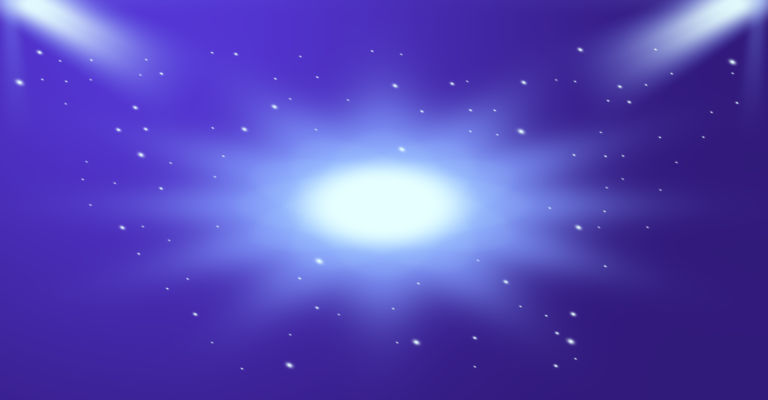
This background is drawn by a Shadertoy shader. Its source:

```glsl
// Violet stage backdrop: a petalled burst of light, two corner spotlights and scattered sparkles.

const float PI = 3.14159265;
const vec3 VIOLET = vec3(0.33, 0.21, 0.83);
const vec3 NAVY = vec3(0.19, 0.10, 0.48);
const vec3 SKY = vec3(0.51, 0.62, 1.0);
const vec3 ICE = vec3(0.72, 0.91, 1.0);
const vec3 WHITE = vec3(0.90, 1.0, 1.0);

// Hash without sine: two values in 0..1 from a cell.
vec2 hash2(vec2 cell) {
    vec3 h = fract(cell.xyx * vec3(0.1031, 0.1030, 0.0973));
    h += dot(h, h.yzx + 33.33);
    return fract((h.xx + h.yz) * h.zy);
}

vec2 rotate(vec2 p, float angle) {
    float c = cos(angle), s = sin(angle);
    return vec2(c * p.x + s * p.y, c * p.y - s * p.x);
}

// Six crossed ellipses make twelve petals: x = soft rays, y = inner leaves.
vec2 petals(vec2 q, vec2 raySize, vec2 leafSize) {
    vec2 sum = vec2(0.0);
    for (int i = 0; i < 6; i++) {
        vec2 r = rotate(q, float(i) * PI / 6.0);
        vec2 ray = r / raySize;
        float leaf = length(r / leafSize);
        sum += vec2(exp(-dot(ray, ray)), 1.0 - smoothstep(0.86, 1.0, leaf));
    }
    return sum;
}

// Widening cone of light with soft flanks that fades along its axis.
float beam(vec2 p, vec2 origin, float angle, float reach, float width, float spread) {
    vec2 r = rotate(p - origin, angle);
    float across = abs(r.y) / (width + spread * max(r.x, 0.0));
    float along = 1.0 - smoothstep(0.0, reach, r.x);
    return (1.0 - smoothstep(0.1, 1.0, across)) * along * smoothstep(-0.06, 0.0, r.x);
}

// Share of cells that hold a sparkle: an arch that leaves the burst clear.
float sparkleDensity(vec2 p, vec2 center) {
    float halfWidth = mix(0.26, 0.48, smoothstep(0.06, 0.42, p.y));
    float arch = step(abs(p.x - 0.5), halfWidth);
    float band = step(0.035, p.y) * step(p.y, 0.468);
    float clear = smoothstep(0.12, 0.24, length((p - center) * vec2(1.0, 1.9)));
    return 0.45 * arch * band * clear;
}

// One tilted sparkle per chosen grid cell.
float sparkles(vec2 p, vec2 center, float cells) {
    vec2 cell = floor(p * cells);
    vec2 jitter = hash2(cell + 7.0);
    vec2 pick = hash2(cell + 41.0);
    vec2 spot = (cell + 0.2 + 0.6 * jitter) / cells;
    float size = mix(0.0013, 0.0038, pow(pick.y, 8.0));
    vec2 r = rotate(p - spot, -0.45) / vec2(1.35, 0.85);
    float shine = exp(-dot(r, r) / (size * size));
    return shine * step(pick.x, sparkleDensity(spot, center)) * mix(0.6, 1.0, pick.y);
}

void mainImage(out vec4 fragColor, in vec2 fragCoord) {
    vec2 p = fragCoord / iResolution.x;
    float top = iResolution.y / iResolution.x;
    vec2 center = vec2(0.499, 0.487 * top);

    // Backdrop, brightest towards the upper left.
    float shade = smoothstep(0.02, 0.8, distance(p, vec2(0.2, top - 0.02)));
    vec3 color = mix(VIOLET, NAVY, shade);

    // Burst in a space flattened two to one.
    vec2 q = (p - center) * vec2(1.0, 2.0);
    float radius = length(q);
    vec2 petal = petals(q, vec2(0.225, 0.047), vec2(0.205, 0.088));
    float halo = exp(-pow(radius / 0.21, 3.0));
    color = mix(color, SKY, 1.0 - exp(-1.7 * petal.x - 1.5 * halo));
    color = mix(color, ICE, 0.07 * petal.y);
    color = mix(color, ICE, 0.85 * exp(-pow(radius / 0.125, 2.5)));
    color = mix(color, WHITE, 1.0 - smoothstep(0.06, 0.135, radius));

    // Spotlights, mirrored about the middle.
    vec2 m = vec2(min(p.x, 1.0 - p.x), p.y);
    float spot = beam(m, vec2(0.04, top - 0.004), -0.49, 0.25, 0.042, 0.12);
    float edge = beam(m, vec2(0.012, top), -1.5, 0.2, 0.014, 0.08);
    vec2 lens = (m - vec2(0.04, top)) / vec2(0.055, 0.022);
    float topGlow = exp(-pow((top - p.y) / 0.012, 2.0) - m.x * 6.0);
    color = mix(color, SKY, 0.28 * edge + 0.25 * topGlow);
    color = mix(color, mix(SKY, WHITE, spot), 0.95 * pow(spot, 0.75));
    color = mix(color, WHITE, 0.4 * exp(-dot(lens, lens)));

    // Sparkles.
    color = mix(color, WHITE, sparkles(p, center, 30.0));
    fragColor = vec4(color, 1.0);
}
```
